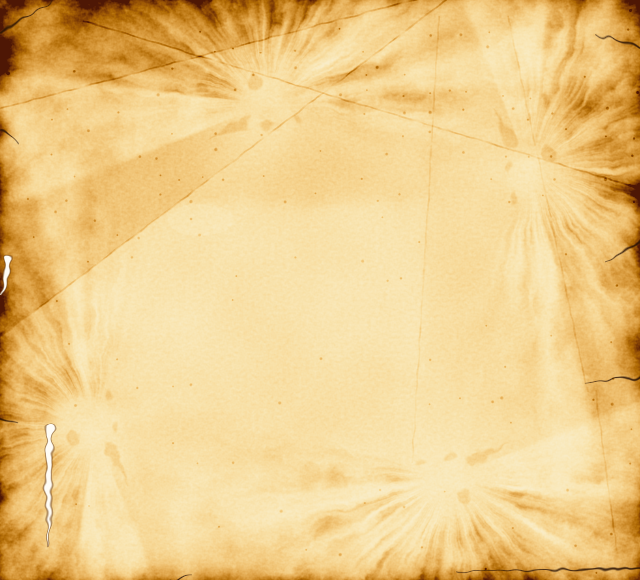
Reproduce this texture procedurally as a Shadertoy shader.

```glsl
// Aged parchment with burnt edges, four radial fold bursts, creases, cracks and tears.
#define PAPER_TONE .165
#define GRAIN .095
#define MOTTLE .17
#define RAY_CONTRAST .62
#define RAY_REACH .38
#define EDGE_BURN .50
#define CREASE_TONE .24
#define CRACK_WIDTH .0016
#define WIGGLE .009
#define SPECK_CELLS 28.0

vec2 hash2(vec2 p) {
  p = vec2(dot(p, vec2(127.1, 311.7)), dot(p, vec2(269.5, 183.3)));
  return fract(sin(p) * 43758.5);
}

float corner(vec2 i, vec2 f, vec2 o) {
  return dot(hash2(i + o) * 2.0 - 1.0, f - o);
}

float gradNoise(vec2 p) {
  vec2 i = floor(p), f = fract(p), o = vec2(1, 0);
  vec2 u = f * f * (3.0 - 2.0 * f);
  return mix(mix(corner(i, f, o.yy), corner(i, f, o), u.x),
             mix(corner(i, f, o.yx), corner(i, f, o.xx), u.x), u.y);
}

float fbm(vec2 p) {
  float sum = 0.0, amp = .6;
  for (int i = 0; i < 5; i++) {
    sum += amp * gradNoise(p);
    p = mat2(1.6, 1.2, -1.2, 1.6) * p + 7.3;
    amp *= .55;
  }
  return sum;
}

// x: distance to the segment, y: position along it, z: signed side
vec3 segment(vec2 p, vec4 s) {
  vec2 d = s.zw - s.xy, q = p - s.xy;
  float h = clamp(dot(q, d) / dot(d, d), 0.0, 1.0);
  return vec3(length(q - d * h), h, (d.x * q.y - d.y * q.x) / length(d));
}

float below(float v, float lo, float hi) { return 1.0 - smoothstep(lo, hi, v); }

float band(float v, float lo, float hi, float soft) {
  return smoothstep(lo - soft, lo + soft, v) * below(v, hi - soft, hi + soft);
}

// Fold burst around a centre; angle 0 is the local up direction
float burst(vec2 p, vec2 centre, vec2 axis, float seed, float patches, float tone) {
  vec2 d = p - centre;
  vec2 l = vec2(dot(d, axis), dot(d, vec2(-axis.y, axis.x)));
  float r = length(l), a = atan(-l.x, l.y), b = a + .15 * patches;
  float rays = gradNoise(vec2(b * 5.0, r * 3.0) + seed)
             + .8 * gradNoise(vec2(b * 13.0, r * 7.0) + seed)
             + .4 * gradNoise(vec2(b * 30.0, r * 20.0) + seed);
  float start = smoothstep(.02, .12, r);
  float fade = below(abs(a), 1.4, 2.1) * start * exp(-r * r / (RAY_REACH * RAY_REACH));
  tone += fade * (.04 + RAY_CONTRAST * rays * (.8 + 1.6 * patches) + .3 * patches);
  // Pale fan to one side, thin beam to the other, bright heart
  float reach = (.62 - .6 * patches) * exp(-r * 1.5) * start;
  tone *= 1.0 - reach * band(a, 1.45, 1.95, .03);
  tone *= 1.0 - reach * band(a, -1.5, -1.32, .05);
  tone *= 1.0 - (.6 - .8 * patches) * exp(-r * r / .005);
  // Dark blots and a tapered shard left by the fold
  vec2 w = l + .012 * vec2(gradNoise(l * 55.0 + seed), gradNoise(l * 55.0 + seed + 9.0));
  float blot = length(w - vec2(-.022, .036)) - .013;
  blot = min(blot, length((w - vec2(0, -.036)) * vec2(.7, 1.2)) - .007);
  blot = min(blot, length((w - vec2(.053, -.026)) * vec2(.8, 1.2)) - .007);
  blot = min(blot, length((w - vec2(-.115, .029)) * vec2(.6, 1)) - .008);
  vec3 shard = segment(w, vec4(-.04, -.03, -.1, -.06));
  blot = min(blot, shard.x - .011 * (1.0 - shard.y));
  return tone + .17 * below(blot, -.004, .003);
}

vec3 paperColour(float t) {
  t = clamp(t, 0.0, 1.15);
  vec3 c = vec3(.976 - .44 * t * t * t, .925 - t * (.15 + .5 * t), .78 - t * (.6 + .32 * t));
  return max(c, vec3(.16, .06, .02));
}

void mainImage(out vec4 fragColor, in vec2 fragCoord) {
  vec2 p = fragCoord / iResolution.y;
  float px = 1.0 / iResolution.y, wide = iResolution.x * px;
  vec2 warp = WIGGLE * vec2(gradNoise(p * 48.0), gradNoise(p * 48.0 + 19.0));
  vec2 q = p + warp, fine = p + .3 * warp;
  float cloud = fbm(p * 5.0), patches = fbm(p * 14.0 + 31.0);
  vec4 creases[6] = vec4[6](
    vec4(.057, .461, .769, 1), vec4(0, .813, .733, 1.005), vec4(.144, .964, 1.103, .675),
    vec4(.757, .971, .711, .203), vec4(.876, .971, 1.013, .325), vec4(1.027, .325, 1.063, .052));
  vec4 cracks[8] = vec4[8](
    vec4(1.103, .917, 1.027, .94), vec4(1.103, .583, 1.042, .547), vec4(1.103, .351, 1.009, .342),
    vec4(0, .777, .032, .753), vec4(0, .279, .032, .27), vec4(.295, 0, .333, .011),
    vec4(0, .943, .09, .999), vec4(1.103, .02, .79, .014));

  // Toned panels and wedges behind the folds
  float tone = PAPER_TONE + MOTTLE * cloud;
  tone += .13 * smoothstep(.3, .62, length((p - vec2(.56, .43)) * vec2(.9, 1)));
  tone += .09 * band(p.y + .03 * cloud, .655, .86, .02) * band(p.x, .3, .75, .06);
  tone += .05 * smoothstep(.715, .745, p.x) * smoothstep(.2, .4, p.y);
  tone += .17 * smoothstep(-.002, .002, segment(fine, creases[0]).z) * below(p.x, .25, .48);
  tone += .1 * smoothstep(-.003, .003, segment(fine, creases[1]).z) * below(p.x, .3, .7);
  float stain = length((p - vec2(.345, .622)) / vec2(.06, .03)) + .3 * cloud;
  tone -= .05 * below(stain, .9, 1.0);

  // Burnt borders
  float burn = exp(-p.x / .085) + .8 * exp((p.x - wide) / .08) + .65 * exp(-p.y / .05)
             + .65 * exp((p.y - 1.0) / .07) * (1.0 - .6 * band(p.x, .6, .95, .1));
  tone += EDGE_BURN * burn * (.9 + 1.3 * patches);
  tone = burst(p, vec2(.46, .82), vec2(1, 0), 3.0, patches, tone);
  tone = burst(p, vec2(.912, .713), vec2(0, -1), 17.0, patches, tone);
  tone = burst(p, vec2(.162, .264), vec2(0, 1), 29.0, patches, tone);
  tone = burst(p, vec2(.776, .177), vec2(-1, 0), 41.0, patches, tone);
  vec2 rim = min(p, vec2(wide, 1) - p);
  tone += (.22 + .4 * patches) * exp(-min(rim.x, rim.y) / .014);

  // Creases: broken dark line
  for (int i = 0; i < 6; i++) {
    float strength = (i < 3 ? 1.0 : .55) * (.75 + 1.4 * gradNoise(p * 45.0 + float(i)));
    tone += CREASE_TONE * strength * below(segment(fine, creases[i]).x, .0003, .001 + px);
  }

  // Fibre grain and scattered specks
  tone += GRAIN * (gradNoise(p * vec2(150, 190)) + .7 * gradNoise(p * 310.0));
  vec2 g = p * SPECK_CELLS, cell = floor(g), rnd = hash2(cell + 5.0);
  float size = .025 + .05 * rnd.y * rnd.y;
  float speck = length(fract(g) - .2 - .6 * hash2(cell + 71.0));
  float density = .12 + .22 * band(p.y, .63, .9, .06);
  tone += .3 * step(rnd.x, density) * below(speck, size * .4, size + px * SPECK_CELLS);
  vec3 colour = paperColour(tone);

  // Dark cracks narrowing inward from the border
  for (int i = 0; i < 8; i++) {
    vec3 s = segment(q, cracks[i]);
    float gap = s.x - CRACK_WIDTH * (1.2 - s.y);
    colour = mix(colour, vec3(.16, .07, .02), .85 * below(gap, -px, px));
  }

  // Open white tears with a scorched rim
  for (int i = 0; i < 2; i++) {
    vec3 s = segment(q, i == 0 ? vec4(.014, .555, .004, .49) : vec4(.085, .262, .083, .06));
    float gap = s.x - .0075 * (1.0 - .9 * s.y) * (.8 + gradNoise(vec2(p.y * 60.0, 4)));
    colour = mix(colour, vec3(.38, .2, .05), .7 * below(gap, 0.0, .003));
    colour = mix(colour, vec3(1, .99, .96), below(gap, -px, px));
  }
  fragColor = vec4(colour, 1);
}
```
